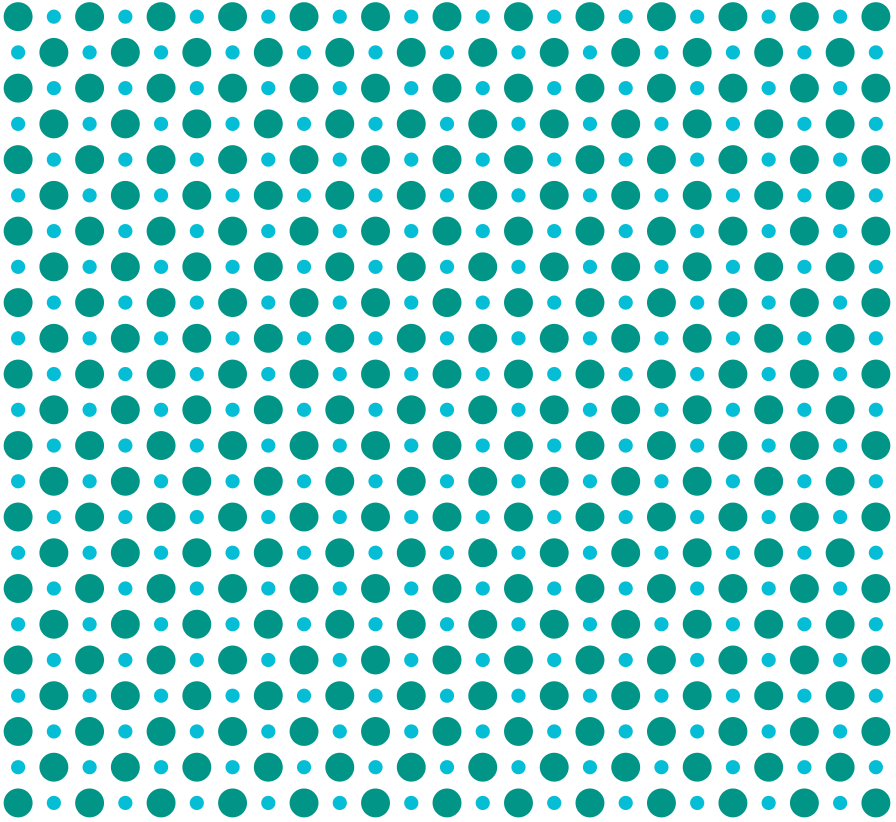
Reproduce this pattern procedurally as a Shadertoy shader.

```glsl
// Polka dots on white: large teal and small cyan discs alternate like a
// checkerboard on one square lattice. Each pixel finds its nearest lattice
// point, picks the disc from the parity of that point, and blends its edge.

// Coverage of a disc, softened across about one pixel.
float discCoverage(vec2 offset, float radius, float pixel) {
    return clamp(0.5 + (radius - length(offset)) / pixel, 0.0, 1.0);
}

void mainImage(out vec4 fragColor, in vec2 fragCoord) {
    // Lattice coordinates: one unit per dot, rows counted down from the top
    float pixel = 25.07 / iResolution.x;
    vec2 fromTopLeft = vec2(fragCoord.x, iResolution.y - fragCoord.y);
    vec2 lattice = fromTopLeft * pixel - vec2(0.507, 0.466);

    // Nearest dot and its checkerboard parity
    vec2 dotIndex = floor(lattice + 0.5);
    bool isSmall = mod(dotIndex.x + dotIndex.y, 2.0) > 0.5;

    // Size and colour of that dot
    float radius = isSmall ? 0.198 : 0.404;
    vec3 dotColor = isSmall ? vec3(0.02, 0.745, 0.84) : vec3(0.005, 0.583, 0.53);

    float coverage = discCoverage(lattice - dotIndex, radius, pixel);
    fragColor = vec4(mix(vec3(1.0), dotColor, coverage), 1.0);
}
```
